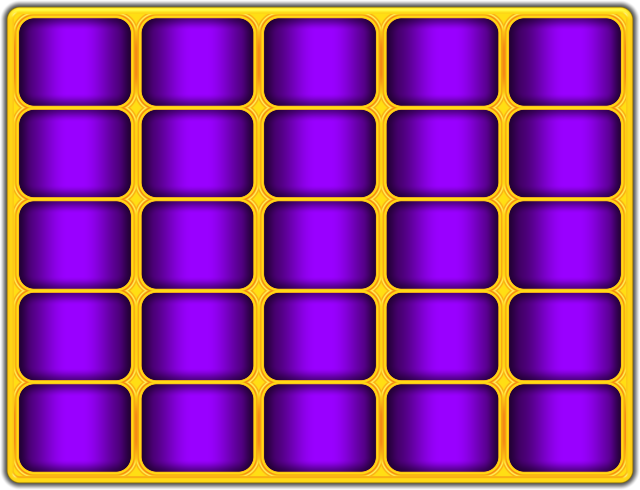
Reproduce this pattern procedurally as a Shadertoy shader.

```glsl
// A five by five tray of glossy purple wells set in a bevelled gold lattice.
// Wells and outer frame are rounded-box distances; the metal is shaded by
// ridges and grooves that follow those distances, over a soft drop shadow.

#define HEIGHT 588.0                 // design units down the canvas
#define PITCH vec2(147.0, 109.8)     // spacing of wells
#define WELL vec2(67.0, 52.4)        // half size of a well
#define WELL_RADIUS 18.0
#define FRAME vec2(376.0, 286.0)     // half size of the outer frame
#define FRAME_RADIUS 16.0
#define LAST_INDEX 2.0               // wells on each side of the middle one
#define VIOLET vec3(0.60, 0.0, 1.0)
#define PLUM vec3(0.25, 0.0, 0.39)
#define YELLOW vec3(1.0, 0.87, 0.08)
#define AMBER vec3(0.98, 0.69, 0.10)
#define ORANGE vec3(0.95, 0.47, 0.08)

float roundedBox(vec2 p, vec2 halfSize, float radius) {
    vec2 q = abs(p) - halfSize + radius;
    return length(max(q, 0.0)) + min(max(q.x, q.y), 0.0) - radius;
}

// Soft line centred on a given distance
float ridge(float d, float center, float width) {
    float t = (d - center) / width;
    return exp(-t * t);
}

// Cylindrical sheen, drifting slightly from column to column
vec3 wellColor(vec2 local, float column, float depth) {
    float sheenCenter = 4.0 + 2.0 * column;
    float across = abs(local.x - sheenCenter) / WELL.x;
    vec3 color = mix(VIOLET, PLUM, smoothstep(0.12, 1.02, across));
    float innerShadow = smoothstep(-3.0, 15.0, depth);
    return color * mix(0.48, 1.0, innerShadow);
}

// Lattice bars with curved facets where they join
vec3 latticeColor(vec2 p, vec2 local, float d) {
    vec2 q = abs(local) - WELL + WELL_RADIUS;
    float joint = smoothstep(1.0, 11.0, min(q.x, q.y));
    vec3 color = mix(AMBER, YELLOW, smoothstep(0.2, 1.8, d));

    // Groove beside the rim, deepest at the joints
    color = mix(color, ORANGE, ridge(d, 4.0, 1.1) * mix(0.5, 0.85, joint));
    color = mix(color, vec3(1.0, 0.91, 0.52), joint * ridge(d, 6.2, 0.8) * 0.7);
    color = mix(color, ORANGE, joint * ridge(d, 8.0, 0.9) * 0.45);

    // Upright bars glow warmer in the end rows
    float endRow = smoothstep(1.2, 1.9, abs(p.y) / PITCH.y);
    float midBar = 1.0 - smoothstep(0.25, 0.95, abs(local.y) / WELL.y);
    float barCore = smoothstep(3.0, 6.0, d) * (1.0 - joint);
    return mix(color, ORANGE, barCore * midBar * mix(0.12, 0.8, endRow));
}

// Rounded outer rail, lit from above
vec3 railColor(vec2 p, float depth) {
    vec2 q = max(abs(p) - FRAME + FRAME_RADIUS, 0.0);
    vec2 normal = sign(p) * q / max(length(q), 0.001);
    vec3 color = mix(AMBER, YELLOW, 0.45 + 0.35 * abs(normal.y));
    color = mix(color, YELLOW, ridge(depth, 5.0, 2.5) * 0.7);
    float topLight = max(normal.y, 0.0) * ridge(depth, 3.8, 2.2);
    color = mix(color, vec3(1.0, 1.0, 0.28), topLight * 0.9);
    color = mix(color, ORANGE, max(-normal.y, 0.0) * ridge(depth, 7.5, 1.3) * 0.5);

    // Glints on the turned corners and a dark outer edge
    float corner = smoothstep(0.25, 0.7, min(abs(normal.x), abs(normal.y)));
    color = mix(color, vec3(1.0, 0.96, 0.68), corner * ridge(depth, 6.0, 1.0) * 0.6);
    return color * mix(0.52, 1.0, smoothstep(0.0, 2.0, depth));
}

void mainImage(out vec4 fragColor, in vec2 fragCoord) {
    float pixel = HEIGHT / iResolution.y;
    vec2 p = (fragCoord - 0.5 * iResolution.xy) * pixel;

    // Nearest well and the two governing distances
    vec2 index = clamp(round(p / PITCH), -LAST_INDEX, LAST_INDEX);
    vec2 local = p - index * PITCH;
    float wellDist = roundedBox(local, WELL, WELL_RADIUS);
    float frameDist = roundedBox(p, FRAME, FRAME_RADIUS);

    // Backdrop shadow
    vec3 color = vec3(mix(0.34, 1.0, smoothstep(-1.0, 8.5, frameDist)));

    // Gold, then the wells sunk into it
    float railMask = 1.0 - smoothstep(8.0, 9.5, -frameDist);
    vec3 gold = mix(latticeColor(p, local, wellDist), railColor(p, -frameDist), railMask);
    float frameMask = 1.0 - smoothstep(-0.5 * pixel, 0.5 * pixel, frameDist);
    float wellMask = 1.0 - smoothstep(-0.5 * pixel, 0.5 * pixel, wellDist);
    color = mix(color, gold, frameMask);
    color = mix(color, wellColor(local, index.x, -wellDist), wellMask);

    fragColor = vec4(color, 1.0);
}
```
